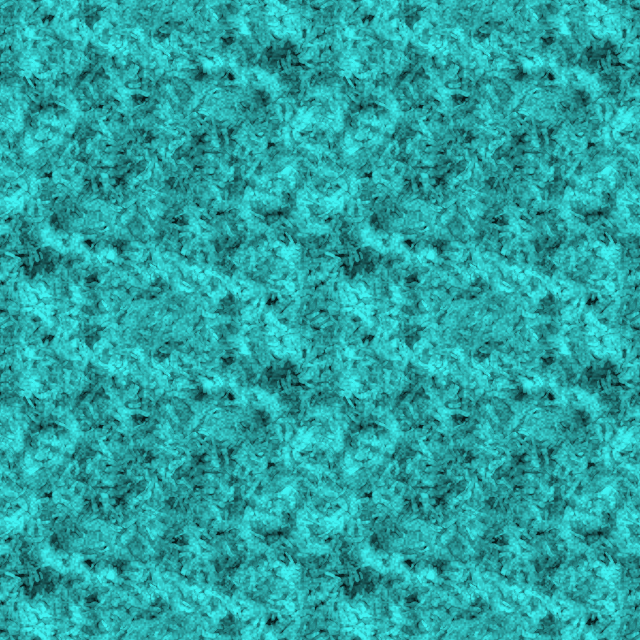
Reproduce this pattern procedurally as a Shadertoy shader.

```glsl
const float TAU = 6.2831853;
const float REPEATS = 2.0;
const int LAYERS = 4;
const vec3 TEAL = vec3(0.264, 1.0, 1.0);

float hash(vec2 p, float seed) {
    return fract(sin(dot(p, vec2(127.1, 311.7)) + seed * 74.7) * 43758.5453);
}

// Value noise that wraps after a whole number of cells
float wrapNoise(vec2 uv, float cells, float seed) {
    vec2 p = uv * cells;
    vec2 i = floor(p);
    vec2 f = p - i;
    f = f * f * (3.0 - 2.0 * f);
    vec2 a = mod(i, cells);
    vec2 b = mod(i + 1.0, cells);
    float low = mix(hash(a, seed), hash(vec2(b.x, a.y), seed), f.x);
    float high = mix(hash(vec2(a.x, b.y), seed), hash(b, seed), f.x);
    return mix(low, high, f.y);
}

// Bends the straight fibres into uneven tufts
vec2 warp(vec2 uv, float cells, float amount) {
    vec2 offset = vec2(wrapNoise(uv, cells, 31.0), wrapNoise(uv, cells, 37.0));
    return uv + amount * (offset - 0.5);
}

// Slowly turning direction field shared by neighbouring fibres
float flowAngle(vec2 uv) {
    return 1.6 * sin(TAU * (2.0 * uv.x + uv.y)) + 1.6 * cos(TAU * (uv.x - 3.0 * uv.y));
}

// Flat-topped capsule: 1 on its spine, falling steeply to 0 at its edge
float fibreProfile(vec2 p, float angle, float halfLength, float halfWidth) {
    vec2 axis = vec2(cos(angle), sin(angle));
    float along = clamp(dot(p, axis), -halfLength, halfLength);
    vec2 d = (p - axis * along) / halfWidth;
    float r2 = dot(d, d);
    return max(0.0, 1.0 - r2 * r2);
}

// One jittered fibre per grid cell; the highest one shows
float fibreLayer(vec2 uv, float cells, float seed) {
    vec2 p = uv * cells;
    vec2 home = floor(p);
    float top = 0.0;
    for (int y = -1; y <= 1; y++) {
        for (int x = -1; x <= 1; x++) {
            vec2 cell = home + vec2(x, y);
            vec2 id = mod(cell, cells);
            vec2 jitter = vec2(hash(id, seed), hash(id, seed + 1.0));
            float angle = flowAngle((id + jitter) / cells) + 2.4 * (hash(id, seed + 2.0) - 0.5);
            float halfLength = mix(0.1, 0.65, hash(id, seed + 3.0));
            float halfWidth = mix(0.2, 0.33, hash(id, seed + 4.0));
            float level = mix(0.3, 1.0, hash(id, seed + 5.0));
            top = max(top, level * fibreProfile(p - cell - jitter, angle, halfLength, halfWidth));
        }
    }
    return top;
}

// Layers from long blades down to short crumbs
float fibres(vec2 uv) {
    vec2 bent = warp(warp(uv, 16.0, 0.03), 44.0, 0.012);
    float top = 0.0;
    for (int i = 0; i < LAYERS; i++) {
        float n = float(i);
        top = max(top, fibreLayer(bent, 16.0 + 5.0 * n, 3.0 + 11.0 * n));
    }
    return top;
}

float spot(vec2 uv, vec2 centre, vec2 size) {
    vec2 d = uv - centre;
    d = (d - round(d)) / size;
    return exp(-dot(d, d));
}

// Broad light and shade with a few tufts and hollows
float shade(vec2 uv) {
    float tone = 0.14 * (wrapNoise(uv, 10.0, 6.0) - 0.5);
    tone += 0.24 * (wrapNoise(uv, 21.0, 13.0) - 0.5);
    tone += 0.20 * spot(uv, vec2(0.67, 0.80), vec2(0.04, 0.022));
    tone += 0.18 * spot(uv, vec2(0.25, 0.81), vec2(0.035, 0.025));
    tone += 0.05 * spot(uv, vec2(0.50, 0.50), vec2(0.03, 0.13));
    tone += 0.07 * spot(uv, vec2(0.00, 0.00), vec2(0.03, 0.10));
    tone -= 0.26 * spot(uv, vec2(0.64, 0.76), vec2(0.04, 0.025));
    tone -= 0.20 * spot(uv, vec2(0.81, 0.68), vec2(0.04, 0.035));
    tone -= 0.16 * spot(uv, vec2(0.12, 0.67), vec2(0.05, 0.025));
    return tone;
}

void mainImage(out vec4 fragColor, in vec2 fragCoord) {
    vec2 uv = fract(REPEATS * fragCoord / iResolution.xy);
    vec2 turned = 1.0 - uv;

    // Each repeat matches itself after a half turn
    float relief = max(fibres(uv), fibres(turned));
    float tone = 0.645 + 0.6 * (relief - 0.75) + shade(uv) + shade(turned);

    // Fine fuzz
    tone += 0.26 * (wrapNoise(uv, 170.0, 21.0) - 0.5);
    tone += 0.10 * (wrapNoise(uv, 90.0, 27.0) - 0.5);

    fragColor = vec4(TEAL * clamp(tone, 0.1, 0.95), 1.0);
}
```
